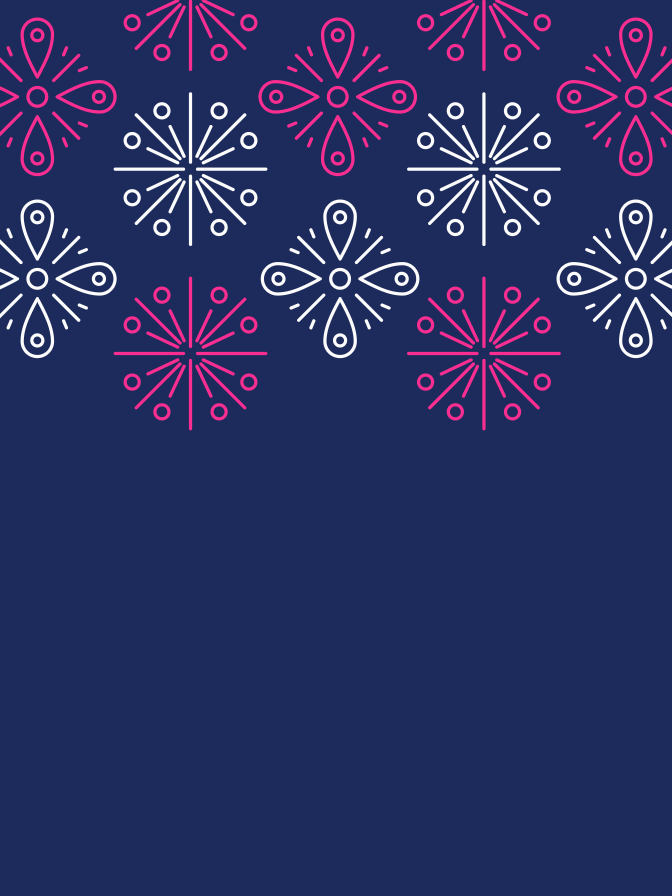
A Shadertoy shader for this pattern:

```glsl
// Line-art flowers and starbursts in pink and white across the top of a navy field.

const vec3 NAVY = vec3(0.112, 0.168, 0.36);
const vec3 PINK = vec3(0.98, 0.18, 0.57);
const vec3 WHITE = vec3(0.99);
const float CANVAS_WIDTH = 5.76;
const float HALF_STROKE = 0.0138;

float segment(vec2 p, vec2 a, vec2 b) {
    vec2 pa = p - a, ba = b - a;
    return length(pa - ba * clamp(dot(pa, ba) / dot(ba, ba), 0.0, 1.0));
}

float ring(vec2 p, float radius) {
    return abs(length(p) - radius);
}

// Fold the plane into one eighth: 0 <= y <= x
vec2 foldOctant(vec2 p) {
    p = abs(p);
    return p.y > p.x ? p.yx : p;
}

// Outline of a teardrop pointing at the center, for y >= 0
float petal(vec2 p) {
    const float tip = 0.17, belly = 0.536, radius = 0.13;
    if (p.x > belly) return ring(p - vec2(belly, 0.0), radius);
    if (p.x < tip) return length(p - vec2(tip, 0.0));
    float u = (p.x - tip) / (belly - tip);
    float halfWidth = radius * u * (1.5 - 0.5 * u * u);
    float slope = 1.5 * radius / (belly - tip) * (1.0 - u * u);
    return abs(p.y - halfWidth) / sqrt(1.0 + slope * slope);
}

float flower(vec2 p) {
    p = foldOctant(p);
    float d = min(ring(p, 0.08), petal(p));
    d = min(d, ring(p - vec2(0.528, 0.0), 0.047));
    d = min(d, segment(p, vec2(0.14), vec2(0.355)));
    return min(d, segment(p, vec2(0.36, 0.225), vec2(0.42, 0.25)));
}

float starburst(vec2 p) {
    p = foldOctant(p);
    float d = segment(p, vec2(0.06, 0.0), vec2(0.645, 0.0));
    d = min(d, segment(p, vec2(0.09), vec2(0.465)));
    d = min(d, segment(p, vec2(0.11, 0.055), vec2(0.365, 0.175)));
    return min(d, ring(p - vec2(0.5, 0.245), 0.06));
}

void mainImage(out vec4 fragColor, in vec2 fragCoord) {
    // Canvas units, measured down from the top left
    float unit = CANVAS_WIDTH / iResolution.x;
    vec2 p = vec2(fragCoord.x, iResolution.y - fragCoord.y) * unit;
    float pinkDist = 10.0, whiteDist = 10.0;

    // Flowers: a pink row above a white row
    for (int i = 0; i < 3; i++) {
        float x = 0.32 + 2.565 * float(i);
        float nudge = i == 1 ? 0.01 : 0.0;
        pinkDist = min(pinkDist, flower(p - vec2(x + nudge, 0.83)));
        whiteDist = min(whiteDist, flower(p - vec2(x + 3.0 * nudge, 2.39)));
    }

    // Starbursts: pink, white, pink rows between the flowers
    for (int i = 0; i < 2; i++) {
        float x = 1.633 + 2.515 * float(i);
        pinkDist = min(pinkDist, starburst(p - vec2(x, -0.05)));
        whiteDist = min(whiteDist, starburst(p - vec2(x, 1.45)));
        pinkDist = min(pinkDist, starburst(p - vec2(x, 3.03)));
    }

    // Antialiased strokes over the field
    vec2 ink = clamp((HALF_STROKE - vec2(pinkDist, whiteDist)) / unit + 0.5, 0.0, 1.0);
    vec3 color = mix(NAVY, PINK, ink.x);
    color = mix(color, WHITE, ink.y);
    fragColor = vec4(color, 1.0);
}
```
